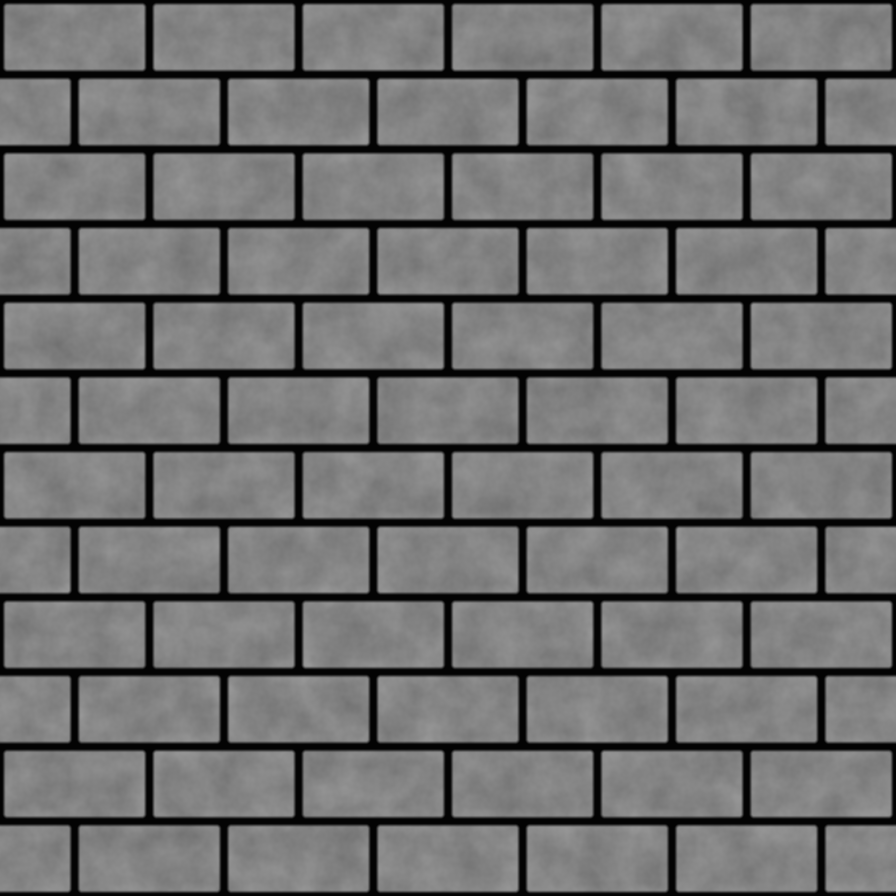
This texture is drawn by a WebGL 1 fragment shader. Its source:

```glsl
precision highp float;
// Gray running-bond brick wall with soft black joints and mottled stone.

uniform vec2 u_resolution;

// Random unit gradient at a lattice point, wrapped to the period
vec2 latticeGradient(vec2 cell, float period) {
  vec2 c = mod(cell + 0.5, period);
  vec3 q = fract(c.xyx * vec3(0.1031, 0.1030, 0.0973));
  q += dot(q, q.yzx + 33.33);
  float angle = 6.28319 * fract((q.x + q.y) * q.z);
  return vec2(cos(angle), sin(angle));
}

// Gradient noise that tiles after a whole number of cells
float gradientNoise(vec2 p, float period) {
  vec2 i = floor(p);
  vec2 f = p - i;
  vec2 w = f * f * f * (f * (f * 6.0 - 15.0) + 10.0);
  float a = dot(latticeGradient(i, period), f);
  float b = dot(latticeGradient(i + vec2(1.0, 0.0), period), f - vec2(1.0, 0.0));
  float c = dot(latticeGradient(i + vec2(0.0, 1.0), period), f - vec2(0.0, 1.0));
  float d = dot(latticeGradient(i + vec2(1.0, 1.0), period), f - vec2(1.0, 1.0));
  return mix(mix(a, b, w.x), mix(c, d, w.x), w.y);
}

// Layered blotches and fine grain
float mottling(vec2 uv) {
  float sum = 0.0;
  float amplitude = 1.0;
  float frequency = 22.0;
  for (int octave = 0; octave < 4; octave++) {
    sum += amplitude * gradientNoise(uv * frequency + 0.37 * float(octave), frequency);
    amplitude *= 0.58;
    frequency *= 2.0;
  }
  return sum;
}

// Distance inward from the brick cell border, in row heights
float brickInset(vec2 uv) {
  vec2 p = uv * vec2(6.0, 12.0);
  p.x += 0.5 * mod(floor(p.y) + 1.0, 2.0);
  vec2 local = (fract(p) - 0.5) * vec2(2.0, 1.0);
  vec2 q = abs(local) - vec2(0.9, 0.4);
  return 0.1 - length(max(q, 0.0)) - min(max(q.x, q.y), 0.0);
}

void main() {
  vec2 uv = gl_FragCoord.xy / u_resolution;
  float inset = brickInset(uv);

  // Stone: mottled gray, a little paler along the rim
  float stone = 0.515 + 0.07 * mottling(uv);
  stone += 0.02 * (1.0 - smoothstep(0.07, 0.2, inset));

  // Joint: near black with a soft transition
  float face = smoothstep(0.024, 0.084, inset);
  gl_FragColor = vec4(vec3(mix(0.01, stone, face)), 1.0);
}
```
